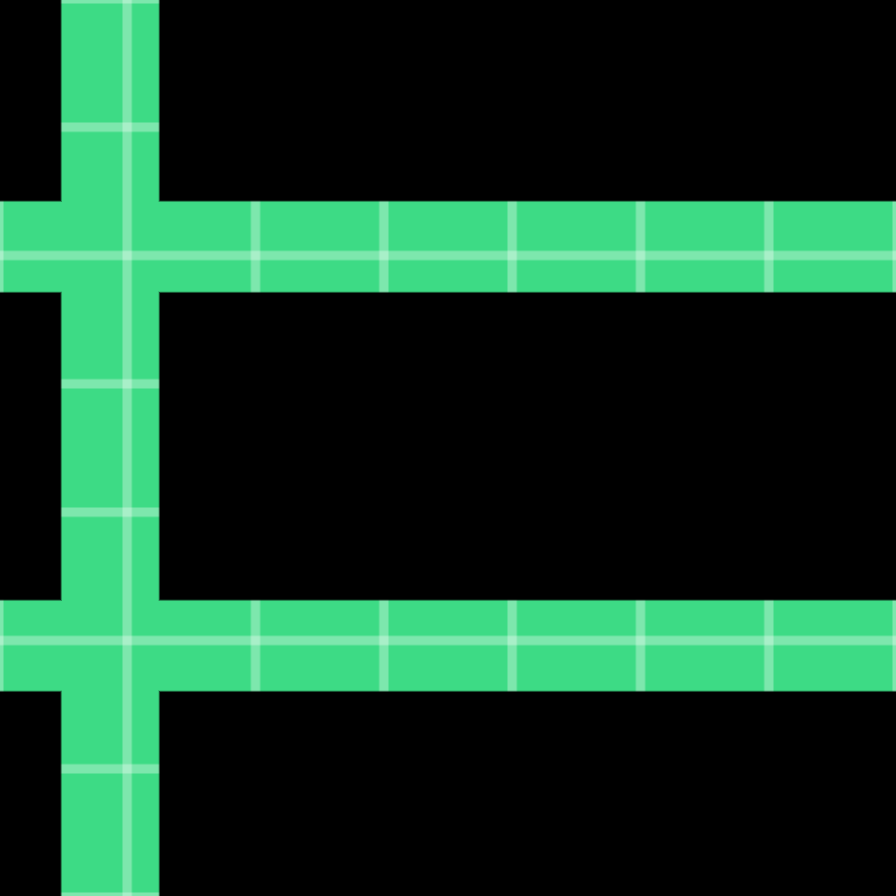
Give the GLSL for this background, as a Shadertoy shader.

```glsl
// Green crossing bands on black, overlaid with a translucent pale grid.

const vec3 BACKDROP = vec3(0.0);
const vec3 BAND_GREEN = vec3(0.24, 0.86, 0.52);
const vec3 GRID_WHITE = vec3(1.0);
const float GRID_OPACITY = 0.33;

// Lengths and positions, as fractions of the canvas height
const float COLUMN_CENTER = 0.1230;
const float COLUMN_HALF_WIDTH = 0.0547;
const float FIRST_ROW_CENTER = 0.2793;
const float ROW_SPACING = 0.4453;
const float ROW_HALF_HEIGHT = 0.0508;
const int ROW_COUNT = 2;
const float GRID_SPACING = 0.14323;
const float GRID_OFFSET = -0.0013;
const float GRID_HALF_WIDTH = 0.0052;
const float EDGE_PIXELS = 2.0;

// Signed distance to a straight strip
float stripDistance(float position, float center, float halfWidth) {
    return abs(position - center) - halfWidth;
}

// Signed distance to the nearest evenly spaced line on each axis
vec2 gridDistance(vec2 position) {
    vec2 cell = fract((position - GRID_OFFSET) / GRID_SPACING + 0.5) - 0.5;
    return abs(cell) * GRID_SPACING - GRID_HALF_WIDTH;
}

// Linear coverage ramp across an edge
float coverage(float signedDistance, float edgeWidth) {
    return clamp(0.5 - signedDistance / edgeWidth, 0.0, 1.0);
}

void mainImage(out vec4 fragColor, in vec2 fragCoord) {
    vec2 uv = fragCoord / iResolution.y;
    float edgeWidth = EDGE_PIXELS / iResolution.y;

    // Union of the upright column and the horizontal rows
    float bands = stripDistance(uv.x, COLUMN_CENTER, COLUMN_HALF_WIDTH);
    for (int i = 0; i < ROW_COUNT; i++) {
        float rowCenter = FIRST_ROW_CENTER + float(i) * ROW_SPACING;
        bands = min(bands, stripDistance(uv.y, rowCenter, ROW_HALF_HEIGHT));
    }

    // Layer the two line directions so their crossings turn brighter
    vec2 lines = gridDistance(uv);
    vec3 color = BAND_GREEN;
    color = mix(color, GRID_WHITE, GRID_OPACITY * coverage(lines.x, edgeWidth));
    color = mix(color, GRID_WHITE, GRID_OPACITY * coverage(lines.y, edgeWidth));

    color = mix(BACKDROP, color, coverage(bands, edgeWidth));
    fragColor = vec4(color, 1.0);
}
```
